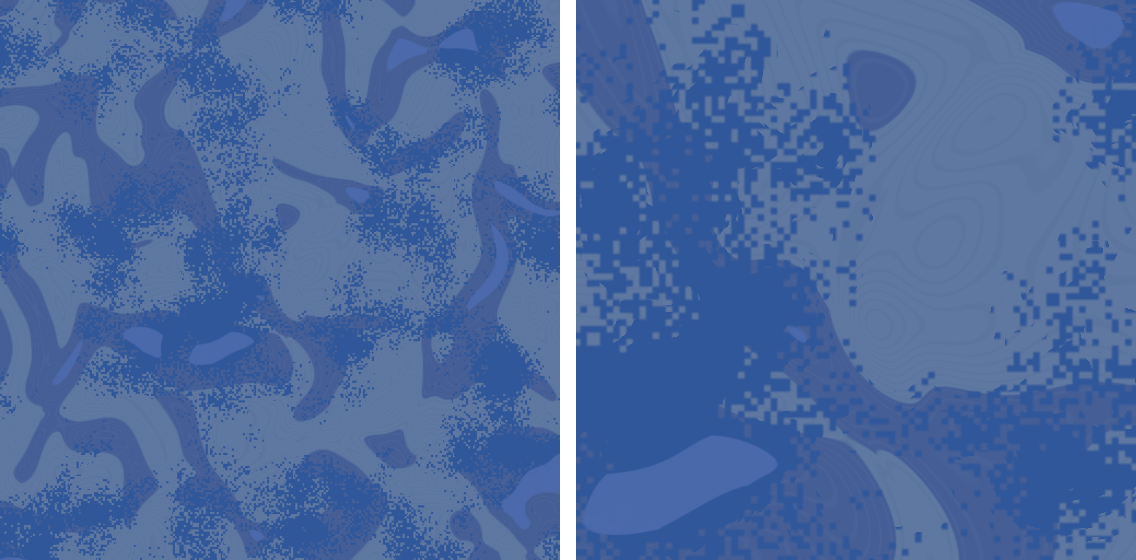
Left, the full canvas; right, a detail of the centre.
Reproduce this pattern procedurally as a WebGL 2 fragment shader.

```glsl
#version 300 es
precision highp float;

uniform vec2 u_resolution;
out vec4 fragColor;

float hash(vec2 cell) {
    uvec2 k = uvec2(ivec2(cell) + 4096);
    uint h = k.x * 1597334677u ^ k.y * 3812015801u;
    h = (h ^ (h >> 15)) * 2246822519u;
    h = (h ^ (h >> 13)) * 3266489917u;
    return float((h ^ (h >> 16)) >> 8) / 16777216.0;
}

float cornerSlope(vec2 cell, vec2 offset) {
    float angle = 6.28319 * hash(cell);
    return dot(vec2(cos(angle), sin(angle)), offset);
}

// Gradient noise, centred on zero
float noise(vec2 p) {
    vec2 i = floor(p), f = p - i;
    vec2 w = f * f * f * (f * (f * 6.0 - 15.0) + 10.0);
    vec2 e = vec2(1, 0);
    return mix(mix(cornerSlope(i, f), cornerSlope(i + e, f - e), w.x),
               mix(cornerSlope(i + e.yx, f - e.yx), cornerSlope(i + 1.0, f - 1.0), w.x), w.y);
}

// Winding blobs: warped noise joined by ridges
float blobField(vec2 p) {
    vec2 q = p + 0.2 * vec2(noise(p * 5.0 + 31.7), noise(p * 5.0 + 78.3));
    return noise(q * 8.0 + 5.4) + 0.8 * (0.15 - abs(noise(q * 4.0 + 52.6)));
}

float speckDensity(vec2 p, float field) {
    float d = noise(p * 6.0 + 12.1) + 0.5 * noise(p * 13.0 + 40.9)
            + 0.3 * noise(p * 27.0 + 63.2) + 0.3 * field;
    return smoothstep(-0.2, 0.52, d);
}

// Square grains, blended softly across cell borders
float specks(vec2 p, float density) {
    vec2 g = p * 256.0 - 0.5;
    vec2 i = floor(g), w = smoothstep(0.2, 0.8, g - i);
    vec4 on = step(vec4(hash(i + 200.0), hash(i + vec2(201, 200)),
                        hash(i + vec2(200, 201)), hash(i + 201.0)), vec4(density));
    return mix(mix(on.x, on.y, w.x), mix(on.z, on.w, w.x), w.y);
}

float above(float value, float level, float blur) {
    return smoothstep(level - blur, level + blur, value);
}

void main() {
    vec2 uv = gl_FragCoord.xy / min(u_resolution.x, u_resolution.y);
    float field = blobField(uv);
    float blur = max(fwidth(field), 0.006);

    vec3 greyBlue = vec3(0.37, 0.47, 0.63);
    vec3 slateBlue = vec3(0.27, 0.37, 0.59);
    vec3 deepBlue = vec3(0.19, 0.34, 0.60);
    vec3 brightBlue = vec3(0.30, 0.42, 0.68);

    // Ground and blobs, with faint contour lines
    vec3 color = mix(greyBlue, slateBlue, above(field, 0.045, blur));
    float contour = smoothstep(0.6, 1.0, sin(field * 110.0));
    color = mix(color, vec3(0.33, 0.42, 0.60), 0.25 * contour);

    // Grain clouds, then the clear bright cores
    color = mix(color, deepBlue, specks(uv, speckDensity(uv, field)));
    color = mix(color, brightBlue, 0.9 * above(field, 0.42, blur));

    fragColor = vec4(color, 1.0);
}
```
